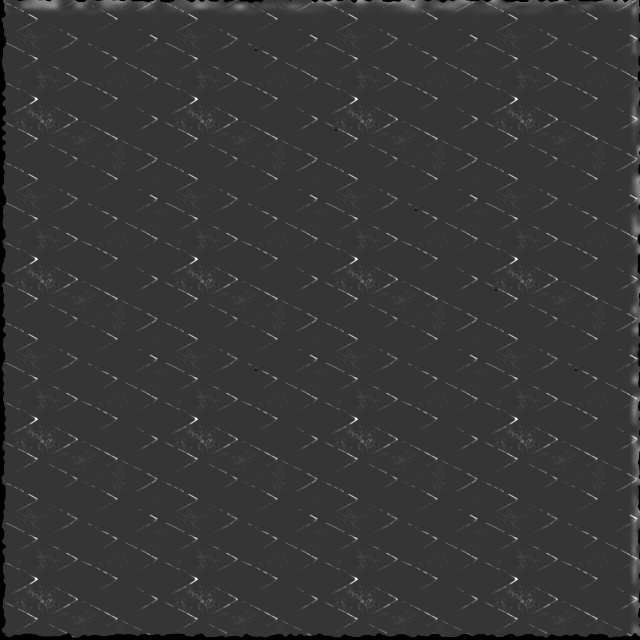
This pattern is drawn by a Shadertoy shader. Its source:

```glsl
#define CELLS vec2(8.0, 16.0)      // diamonds across and down
#define TILE vec2(2.0, 4.0)        // diamonds in one repeat
#define ANCHOR vec2(0.0586, 0.845) // brightest crossing
#define LINE_WIDTH 0.0009
#define BASE_GREY 0.208
#define LINE_GREY 0.72
#define GRAIN_GREY 0.22
#define SMEAR_GREY 0.42
#define RAGGED 0.008

float hash(vec2 p) {
    vec3 q = fract(vec3(p.xyx) * 0.1031);
    q += dot(q, q.yzx + 33.33);
    return fract((q.x + q.y) * q.z);
}

float noise(vec2 p) {
    vec2 i = floor(p), f = fract(p);
    f = f * f * (3.0 - 2.0 * f);
    return mix(mix(hash(i), hash(i + vec2(1, 0)), f.x),
               mix(hash(i + vec2(0, 1)), hash(i + vec2(1, 1)), f.x), f.y);
}

// Random value that recurs in every tile
float tileHash(vec2 p, float seed) {
    return hash(mod(p, TILE) * 14.0 + seed);
}

// Closeness to a spot inside the tile
float accent(vec2 p, vec2 spot, float radius) {
    vec2 d = mod(p - spot + 0.5 * TILE, TILE) - 0.5 * TILE;
    return smoothstep(radius, 0.3 * radius, length(d));
}

// Diagonal axes to cell coordinates
vec2 toCell(vec2 d) {
    return 0.5 * vec2(d.x + d.y, d.x - d.y);
}

float stroke(float offset, float width, float pixel) {
    return clamp((width - abs(offset) / length(CELLS)) / pixel + 0.5, 0.0, 1.0);
}

// Worn diagonal lines, brightest where they reach a crossing
float scratches(vec2 diag, vec2 tilePos, float pixel) {
    vec2 along = fract(diag);
    vec2 nearest = round(diag);
    vec2 bend = 0.16 * along * (1.0 - along);
    float wear = smoothstep(0.28, 0.68, noise(tilePos * vec2(26, 13)));

    vec2 fallNode = toCell(vec2(nearest.x, ceil(diag.y)));
    float start = 0.05 + 0.45 * pow(tileHash(fallNode, 3.0), 2.0);
    float fall = smoothstep(start, start + 0.15, along.y)
               * mix(0.38, 1.0, smoothstep(0.5, 0.92, along.y));
    fall *= 0.55 + 0.45 * tileHash(fallNode, 7.0);
    fall *= mix(wear, 1.0, 0.6 * smoothstep(0.75, 0.95, along.y));
    fall *= stroke(diag.x - nearest.x - 0.5 * bend.y, LINE_WIDTH, pixel);

    vec2 riseNode = toCell(vec2(ceil(diag.x), nearest.y));
    float strength = 0.12 + 0.4 * pow(tileHash(riseNode, 11.0), 2.0)
                   + 0.55 * accent(riseNode, vec2(0.25, -0.25), 0.9);
    float rise = strength * smoothstep(0.2, 0.95, along.x) * mix(wear, 1.0, 0.2);
    rise *= stroke(diag.y - nearest.y - bend.x, LINE_WIDTH, pixel);

    // Glint on the crossing
    vec2 node = toCell(nearest);
    vec2 d = (toCell(diag) - node + vec2(0.02, -0.01)) / CELLS;
    float glint = exp(-dot(d, d) / 4e-6) * (0.2 + 0.6 * accent(node, vec2(0), 0.6));
    return max(fall, rise) + glint;
}

// Fine speckle in the middle of some diamonds
float grain(vec2 diag, vec2 tilePos) {
    vec2 local = abs(fract(diag) - 0.5);
    vec2 centre = toCell(floor(diag) + 0.5);
    float amount = 0.4 * pow(tileHash(centre, 19.0), 2.0)
                 + 0.8 * accent(centre, vec2(0.0, -0.5), 0.6);
    float speck = noise(tilePos * vec2(52, 26));
    float patches = smoothstep(0.25, 0.7, noise(tilePos * vec2(9, 5) + 40.0));
    return amount * smoothstep(0.5, 0.12, max(local.x, local.y))
         * smoothstep(0.35, 0.95, speck) * patches;
}

// Rare dark pinholes, mostly along one diagonal
float pinholes(vec2 uv, float pixel) {
    vec2 grid = uv * 8.0, cell = floor(grid);
    bool onDiagonal = abs(cell.x + cell.y - 10.0) < 0.5;
    float present = float(onDiagonal || hash(cell + 5.0) > 0.95);
    float d = length(grid - cell - vec2(0.2, 0.375)) / 8.0;
    return present * clamp((0.0014 - d) / pixel + 0.5, 0.0, 1.0);
}

void mainImage(out vec4 fragColor, in vec2 fragCoord) {
    vec2 uv = fragCoord / iResolution.xy;
    float pixel = 1.0 / iResolution.y;
    vec2 cellPos = (uv - ANCHOR) * CELLS;
    vec2 diag = vec2(cellPos.x + cellPos.y, cellPos.x - cellPos.y);
    vec2 tilePos = mod(cellPos, TILE);

    float grey = BASE_GREY + GRAIN_GREY * grain(diag, tilePos);
    grey += LINE_GREY * scratches(diag, tilePos, pixel);

    // Pale smears along the top and right
    float top = smoothstep(0.03, 0.006, 1.0 - uv.y) * noise(uv * vec2(48, 90));
    float right = smoothstep(0.022, 0.005, 1.0 - uv.x) * noise(uv * vec2(90, 64) + 9.0);
    grey += SMEAR_GREY * pow(max(top, right), 2.0);

    // Ragged dark border
    vec2 torn = uv + RAGGED * (vec2(noise(uv * 130.0), noise(uv * 130.0 + 57.0)) - 0.5);
    vec2 inset = min(torn - vec2(0.006, 0.007), 1.0 - torn - vec2(0.0005, 0.001));
    grey *= clamp(min(inset.x, inset.y) / pixel + 0.5, 0.0, 1.0);
    grey *= 1.0 - pinholes(uv, pixel);

    fragColor = vec4(vec3(clamp(grey, 0.0, 1.0)), 1.0);
}
```
